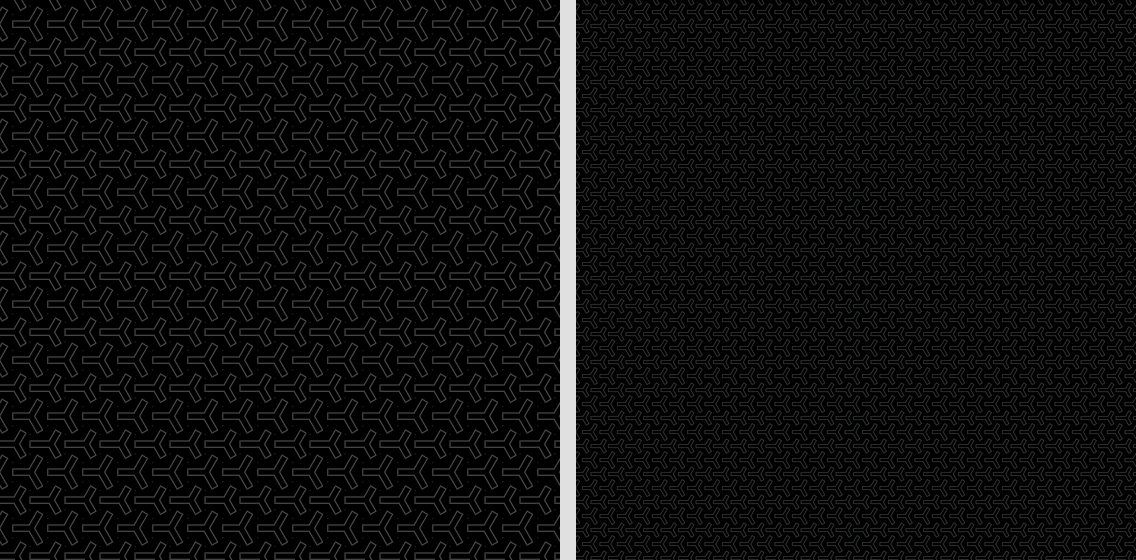
Left, the tile; right, the same tile 2 across and 2 down.
Give the GLSL for this pattern, as a WebGL 2 fragment shader.

```glsl
#version 300 es
precision highp float;

uniform vec2 u_resolution;
out vec4 fragColor;

// Layout, in units of one column width
const float COLUMNS = 16.0;
const float ROW_PAIRS = 10.0;
const float PAIR_HEIGHT = COLUMNS / ROW_PAIRS;
const float WRAP_MARGIN = 0.06;

// Tail position, then the lengths of the left arm and the two slanted arms
const vec2 LARGE_TAIL = vec2(0.365, 0.569 * PAIR_HEIGHT);
const vec2 LARGE_ARMS = vec2(0.52, 0.508);
const vec2 SMALL_TAIL = vec2(0.858, 0.069 * PAIR_HEIGHT);
const vec2 SMALL_ARMS = vec2(0.597, 0.417);

const float ARM_HALF_WIDTH = 0.09;
const float LINE_WIDTH = 0.034;
const float DOT_RADIUS = 0.018;
const float DOT_OFFSET = 0.275;
const float DOT_STRENGTH = 0.5;
const vec2 SLANT = vec2(0.5, 0.8660254);

const vec3 BACKGROUND = vec3(0.0);
const vec3 LINE_COLOR = vec3(0.29, 0.295, 0.30);

// Bar along +x that overlaps the hub slightly
float armDistance(vec2 p, float len) {
    float back = 0.5 * ARM_HALF_WIDTH;
    vec2 halfSize = vec2(0.5 * (len + back), ARM_HALF_WIDTH);
    vec2 d = abs(p - vec2(0.5 * (len - back), 0.0)) - halfSize;
    return length(max(d, 0.0)) + min(max(d.x, d.y), 0.0);
}

// Three arms, with the slanted pair mirrored across the x axis
float tripodDistance(vec2 p, vec2 arms) {
    p.y = abs(p.y);
    vec2 slanted = vec2(dot(p, SLANT), dot(p, vec2(-SLANT.y, SLANT.x)));
    float tail = armDistance(vec2(-p.x, p.y), arms.x);
    return min(tail, armDistance(slanted, arms.y));
}

float coverage(float distanceToEdge, float pixel) {
    return clamp(0.5 - distanceToEdge / pixel, 0.0, 1.0);
}

// One repeating row: outlined tripods and faint dots beside each tail
float rowInk(vec2 p, vec2 tail, vec2 arms, float pixel) {
    vec2 q = p - tail;
    q.x = fract(q.x + WRAP_MARGIN) - WRAP_MARGIN;
    q.y = mod(q.y + 0.5 * PAIR_HEIGHT, PAIR_HEIGHT) - 0.5 * PAIR_HEIGHT;

    float shape = tripodDistance(q - vec2(arms.x, 0.0), arms);
    float outline = coverage(abs(shape) - 0.5 * LINE_WIDTH, pixel);
    float dotEdge = length(vec2(q.x, abs(q.y) - DOT_OFFSET)) - DOT_RADIUS;
    return max(outline, DOT_STRENGTH * coverage(dotEdge, pixel));
}

void main() {
    vec2 p = gl_FragCoord.xy / u_resolution * COLUMNS;
    float pixel = COLUMNS / min(u_resolution.x, u_resolution.y);

    float ink = max(rowInk(p, LARGE_TAIL, LARGE_ARMS, pixel),
                    rowInk(p, SMALL_TAIL, SMALL_ARMS, pixel));
    fragColor = vec4(mix(BACKGROUND, LINE_COLOR, ink), 1.0);
}
```
